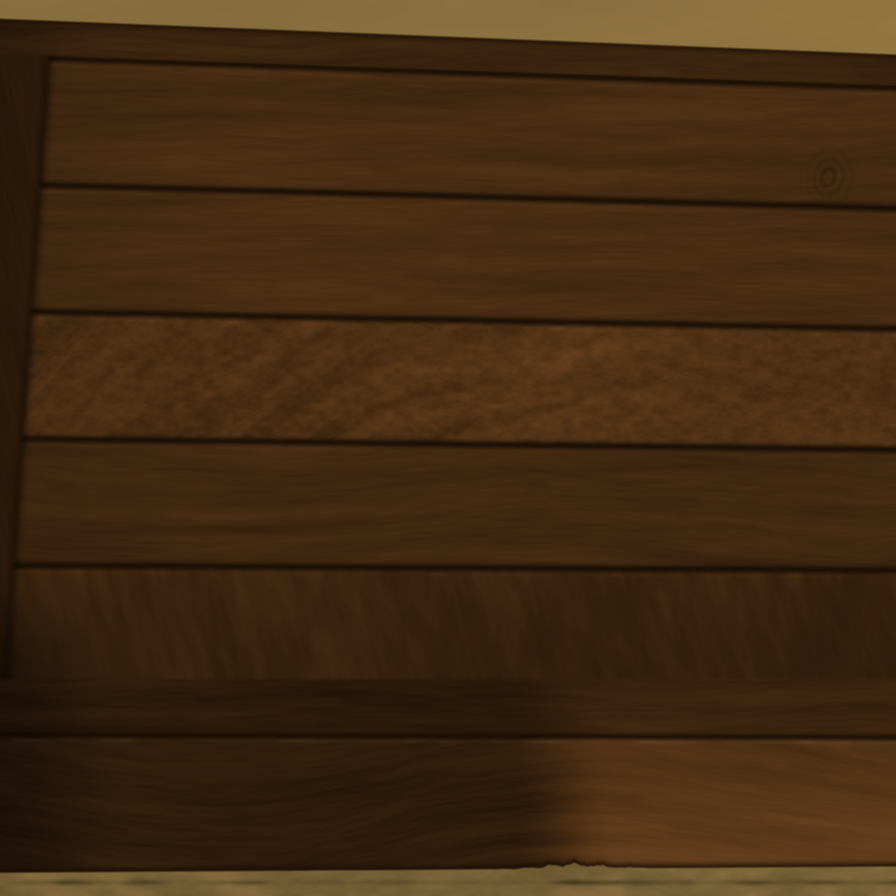
Reproduce this texture procedurally as a WebGL 2 fragment shader.

```glsl
#version 300 es
precision highp float;

uniform vec2 u_resolution;
out vec4 fragColor;

const vec3 WOOD_DARK = vec3(0.12, 0.065, 0.018);
const vec3 WOOD_LIGHT = vec3(0.41, 0.26, 0.12);
const vec3 WALL = vec3(0.53, 0.43, 0.24);
const vec3 GROOVE = vec3(0.085, 0.045, 0.012);

float hash(vec2 p) {
    p = fract(p * vec2(0.1031, 0.1137));
    p += dot(p, p.yx + 33.33);
    return fract((p.x + p.y) * p.x * 7.31);
}

float noise(vec2 p) {
    vec2 i = floor(p), f = fract(p);
    f = f * f * (3.0 - 2.0 * f);
    return mix(mix(hash(i), hash(i + vec2(1, 0)), f.x),
               mix(hash(i + vec2(0, 1)), hash(i + vec2(1, 1)), f.x), f.y);
}

float fbm(vec2 p) {
    float sum = 0.0, amp = 0.5;
    for (int k = 0; k < 4; k++) {
        sum += amp * noise(p);
        p = p * 2.03 + 17.1;
        amp *= 0.5;
    }
    return sum;
}

// Soft step and soft line around a signed distance
float edge(float d, float blur) { return smoothstep(-blur, blur, d); }
float line(float d, float width) { return exp(-d * d / (width * width)); }

// Long streaks plus fine fibres, centred on zero; p.x runs along the grain
float grain(vec2 p, float seed) {
    p += seed * vec2(7.3, 3.1);
    p.y += 0.035 * (fbm(p * vec2(3.0, 5.0)) - 0.5);
    float streaks = fbm(p * vec2(4.0, 65.0)) - 0.47;
    float fibres = noise(p * vec2(30.0, 330.0)) - 0.5;
    return 0.32 * streaks + 0.09 * fibres;
}

// Arched strands rising from the left and levelling out
float archedGrain(vec2 p) {
    float across = p.y - p.x + p.x * p.x / 1.5 + 0.05 * fbm(p * 7.0);
    float bands = fbm(vec2(p.x * 3.0, across * 38.0)) - 0.47;
    float pores = fbm(p * vec2(90.0, 150.0)) - 0.47;
    float fade = mix(1.0, 0.5, smoothstep(0.6, 0.8, p.x));
    return 0.62 * bands * fade + 0.38 * pores;
}

// Cross-cut mottling with short vertical figure
float mottledGrain(vec2 p) {
    float clouds = fbm(p * vec2(16.0, 5.0)) - 0.47;
    float figure = fbm(vec2(p.x + 0.25 * p.y, p.y) * vec2(85.0, 22.0)) - 0.47;
    return 0.36 * clouds + 0.28 * figure;
}

float knot(vec2 p, vec2 centre) {
    vec2 d = (p - centre) * vec2(1.0, 0.8);
    float r = length(d) + 0.008 * fbm(p * 60.0);
    return exp(-r * r * 1800.0) * (0.12 + 0.10 * sin(r * 700.0));
}

// Tone of one slat, chosen by its row
float slatTone(vec2 p, float row) {
    if (row == 2.0) return 0.62 + archedGrain(p);
    if (row == 4.0) return 0.40 + mottledGrain(p);
    float base = row == 3.0 ? 0.46 : 0.54;
    float ripple = row == 3.0 ? 0.012 * sin(p.x * 8.0) : 0.0;
    return base + grain(p + vec2(0.0, ripple), row + 1.0);
}

vec3 woodColor(float tone) {
    return mix(WOOD_DARK, WOOD_LIGHT, clamp(tone, 0.0, 1.25));
}

void main() {
    vec2 p = gl_FragCoord.xy / u_resolution;
    float blur = max(0.0018, 0.7 / u_resolution.y);

    // Slanted slats
    float slatTop = mix(0.937, 0.902, p.x);
    float pitch = mix(0.142, 0.1345, p.x);
    float cell = (slatTop - p.y) / pitch;
    float row = clamp(floor(cell), 0.0, 4.0);
    float tone = slatTone(p, row) - knot(p, vec2(0.925, 0.802));
    float seam = (cell - clamp(floor(cell + 0.5), 0.0, 4.0)) * pitch;
    tone += 0.14 * line(seam - 0.007, 0.0025) * noise(p * vec2(35.0, 3.0));
    tone *= mix(0.84, 1.0, smoothstep(0.02, 0.3, p.x));
    tone *= mix(0.80, 1.0, smoothstep(0.24, 0.42, p.y));
    vec3 color = woodColor(tone);
    color = mix(color, GROOVE, 0.85 * line(seam, 0.0042));

    // Left stile
    float stileEdge = mix(0.014, 0.056, (p.y - 0.34) / 0.6);
    float stileTone = 0.17 + 0.6 * grain(p.yx + vec2(0.0, 0.2 * p.y), 8.0);
    color = mix(color, woodColor(stileTone), edge(stileEdge - p.x, 0.004));
    color *= 1.0 - 0.3 * line(p.x - stileEdge, 0.006);

    // Top rail
    float railTone = mix(0.20, 0.36, smoothstep(0.0, 0.12, p.x)) + grain(p, 9.0);
    color = mix(color, woodColor(railTone), edge(p.y - slatTop - 0.003, blur));

    // Bottom bevel and rail, lit beyond a soft shadow
    float lit = smoothstep(0.57, 0.69, p.x + 0.1 * (p.y - 0.1));
    float bevelTone = mix(0.20, 0.40, lit) + grain(p, 11.0);
    color = mix(color, woodColor(bevelTone), edge(0.242 - p.y, 0.003));
    float lowTone = mix(0.22, 0.66 + 0.22 * smoothstep(0.17, 0.04, p.y), lit);
    lowTone += grain(p + vec2(0.0, 0.03 * sin(p.x * 7.0)), 13.0);
    float railSeam = p.y - mix(0.180, 0.177, p.x);
    color = mix(color, woodColor(lowTone), edge(-railSeam, blur));
    color = mix(color, GROOVE, 0.8 * line(railSeam, 0.0035));
    color += 0.05 * line(railSeam + 0.006, 0.002) * noise(p * vec2(50.0, 2.0));
    color *= 1.0 - 0.35 * smoothstep(0.15, 0.0, p.x) * smoothstep(0.36, 0.25, p.y);

    // Wall above, with a dark line under it
    float wallTop = p.y - mix(0.979, 0.939, p.x);
    float shade = 0.93 + 0.12 * fbm(p * vec2(3.0, 12.0)) + 0.08 * p.x;
    color = mix(color, GROOVE, 0.6 * line(wallTop, 0.005));
    color = mix(color, WALL * shade, edge(wallTop, blur));

    // Chipped lower edge and the strip below
    float chips = 0.014 * line(p.x - 0.64, 0.05) * (fbm(p * vec2(70.0, 9.0)) - 0.2);
    float wallLow = mix(0.026, 0.033, p.x) + chips - p.y;
    color = mix(color, GROOVE, 0.75 * line(wallLow, 0.005));
    float grime = 0.72 + 0.35 * fbm(p * vec2(25.0, 60.0));
    grime *= 1.0 - 0.35 * line(p.y - 0.015, 0.003) * noise(p * vec2(25.0, 9.0));
    color = mix(color, WALL * grime, edge(wallLow, blur));

    fragColor = vec4(color, 1.0);
}
```
